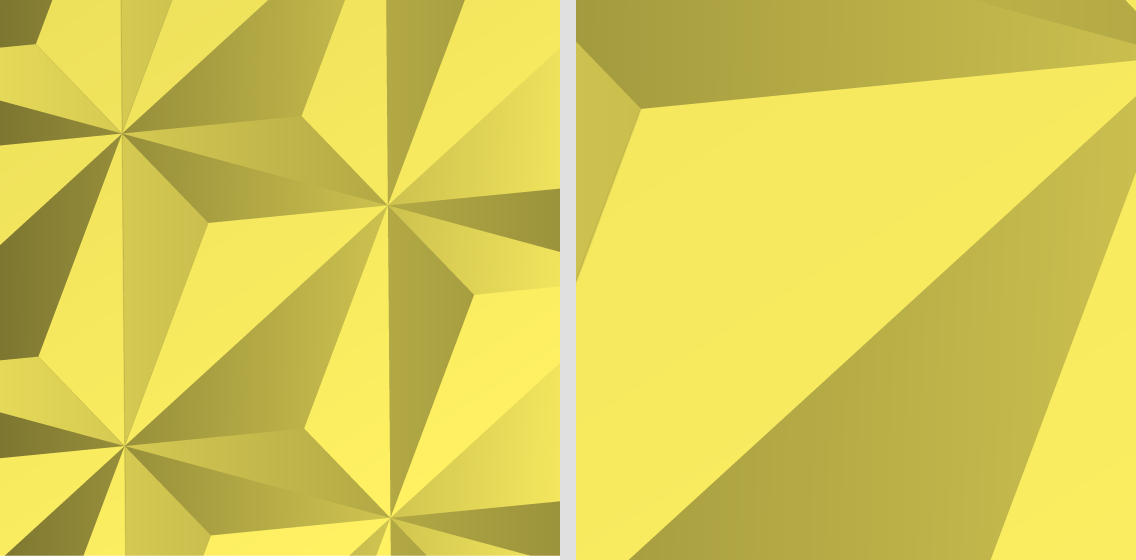
Left: the whole. Right: its middle third, enlarged.
A Shadertoy shader for this pattern:

```glsl
const vec2 STEP_ACROSS = vec2(0.4746, 0.1283);  // lattice steps, y pointing down
const vec2 STEP_DOWN = vec2(0.0046, 0.5580);
const vec2 FIRST_NODE = vec2(0.2180, 0.2385);
const vec2 PEAK = vec2(0.3225, 0.2120);         // facet apex in lattice coordinates
const vec3 YELLOW = vec3(1.0, 0.945, 0.385);
const vec3 MARGIN_COLOR = vec3(1.0);
const float MARGIN_HEIGHT = 0.0078;
const float SEAM_WIDTH = 0.012;
const float SEAM_DEPTH = 0.12;
const int SAMPLES = 4;

// Brightness of the three facet directions, drifting across the canvas
float risingShade(vec2 p) { return 0.49 + 0.47 * p.x - 0.03 * (1.0 - p.y) * p.x; }
float fallingShade(vec2 p) { return 0.90 - 0.29 * p.x; }
float brightShade(vec2 p) { return min(0.925 + 0.035 * p.x + 0.055 * p.y, 1.0); }

float facetShade(vec2 p) {
    // Fold each lattice cell onto one triangle
    vec2 cell = fract(inverse(mat2(STEP_ACROSS, STEP_DOWN)) * (p - FIRST_NODE));
    bool folded = cell.x + cell.y > 1.0;
    if (folded) cell = 1.0 - cell;

    // Heights above the three sides, all equal to one at the peak
    vec3 side = vec3(cell / PEAK, (1.0 - cell.x - cell.y) / (1.0 - PEAK.x - PEAK.y));
    float falling = folded ? side.y : side.x;
    float bright = folded ? side.x : side.z;
    float rising = folded ? side.z : side.y;

    // The lowest height names the facet
    if (rising < min(falling, bright)) return risingShade(p);
    float shade = falling < bright ? fallingShade(p) : brightShade(p);

    // Hairline seams between falling and bright facets, fading to the right
    float seamGap = min(abs(falling - bright), side.x);
    float seam = 1.0 - smoothstep(0.0, SEAM_WIDTH, seamGap);
    return shade - SEAM_DEPTH * seam * (1.0 - smoothstep(0.2, 0.5, p.x));
}

vec3 surface(vec2 p) {
    return p.y > 1.0 - MARGIN_HEIGHT ? MARGIN_COLOR : YELLOW * facetShade(p);
}

void mainImage(out vec4 fragColor, in vec2 fragCoord) {
    // Average a grid of samples for smooth edges
    vec3 total = vec3(0.0);
    for (int j = 0; j < SAMPLES; j++) {
        for (int i = 0; i < SAMPLES; i++) {
            vec2 offset = (vec2(i, j) + 0.5) / float(SAMPLES) - 0.5;
            vec2 uv = (fragCoord + offset) / iResolution.xy;
            total += surface(vec2(uv.x, 1.0 - uv.y));
        }
    }
    fragColor = vec4(total / float(SAMPLES * SAMPLES), 1.0);
}
```
